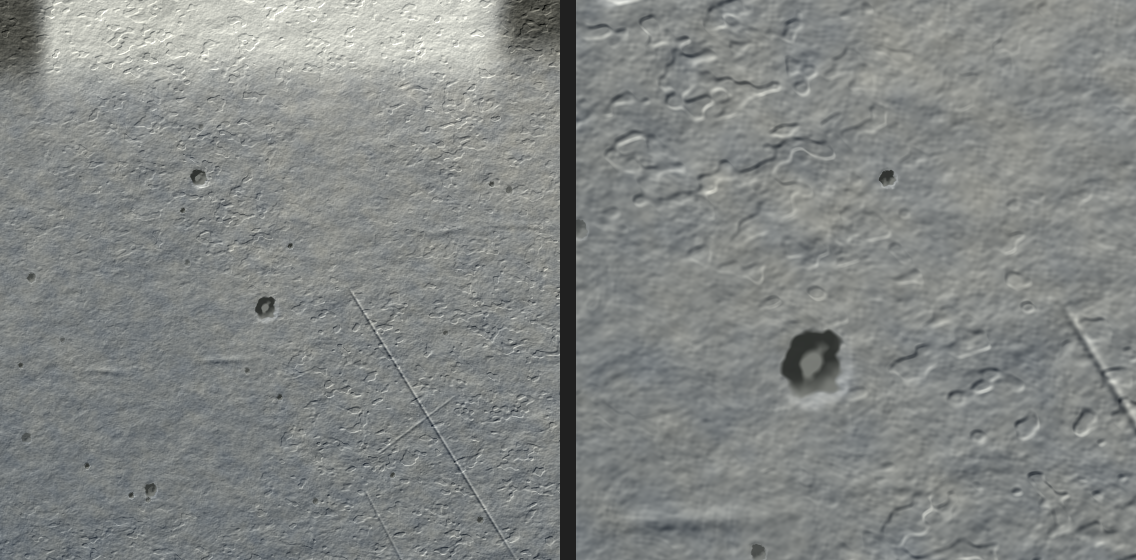
Left, the full canvas; right, a detail of the centre.
A WebGL 1 fragment shader for this texture:

```glsl
precision highp float;
// Weathered plaster wall under raking light: a grainy noise height field shaded
// by finite differences, with pits, scratches and low ridges, a sunlit strip
// along the top edge and two dark upper corners.
uniform vec2 u_resolution;

const vec3 SLATE = vec3(0.430, 0.452, 0.462);
const vec3 WARM_GREY = vec3(0.572, 0.577, 0.560);
const vec3 SUNLIT = vec3(0.785, 0.79, 0.755);
const vec3 CORNER = vec3(0.27, 0.27, 0.245);
const vec3 PIT_DARK = vec3(0.17, 0.18, 0.17);
const vec3 PIT_STONE = vec3(0.47, 0.48, 0.46);
const vec3 LIGHT_TINT = vec3(1.0, 0.98, 0.91);
const vec3 STAIN_TINT = vec3(0.055, 0.045, 0.025);
const vec2 LIGHT_DIR = vec2(-0.5, 0.866);
const float LIGHT_STEP = 0.0023;
const float RELIEF_GAIN = 0.9;
const float GRAIN = 0.055;
const float SCRATCH_WIDTH = 0.0026;
const float SCRATCH_GAIN = 0.25;
const float PIT_MIN = 0.0048;
const float PIT_MAX = 0.0195;
const int PIT_COUNT = 22;
const mat2 TURN = mat2(0.8, 0.6, -0.6, 0.8);

float hash(vec2 p) {
  return fract(sin(dot(p, vec2(127.1, 311.7))) * 43758.5453);
}

float noise(vec2 p) {
  vec2 i = floor(p), f = fract(p);
  f = f * f * (3.0 - 2.0 * f);
  return mix(mix(hash(i), hash(i + vec2(1.0, 0.0)), f.x),
             mix(hash(i + vec2(0.0, 1.0)), hash(i + 1.0), f.x), f.y);
}

// Raised trowel mark running right from start, slightly tilted and uneven
float ridge(vec2 p, vec2 start, float len, float tilt) {
  float x = p.x - start.x;
  float y = p.y - start.y - tilt * x - 0.014 * (noise(p * 18.0) - 0.5);
  float span = smoothstep(0.0, 0.06, x) * (1.0 - smoothstep(len - 0.06, len, x));
  return span * exp(-y * y / 0.00003) * smoothstep(0.1, 0.8, noise(p * 26.0 + 5.0));
}

// Surface height: fractal noise, turned per octave to hide its grid,
// with ragged chips and two ridges
float relief(vec2 p, float rough) {
  vec2 q = vec2(p.x + 0.15 * p.y, 1.4 * p.y - 0.2 * p.x);
  q += 0.008 * vec2(noise(p * 30.0), noise(p * 30.0 + 31.0));
  vec2 s = q * 20.0;
  float h = 0.0, amp = 0.46;
  for (int i = 0; i < 5; i++) {
    h += amp * noise(s);
    s = TURN * s * 2.03 + 17.3;
    amp *= 0.64;
  }
  h *= mix(0.82, 1.1, rough);
  vec2 c = TURN * q;
  float chip = 0.55 * noise(c * 48.0 + 9.0) + 0.45 * noise(TURN * c * 120.0);
  h -= 0.27 * (0.25 + 0.75 * rough) * smoothstep(0.59, 0.74, chip);
  h += 0.45 * ridge(p, vec2(0.12, 0.335), 0.36, 0.07);
  return h + 0.38 * ridge(p, vec2(0.70, 0.585), 0.40, 0.04);
}

// Incised line: lit on one flank, shadowed on the other
float scratch(vec2 p, vec2 a, vec2 b) {
  vec2 ab = b - a;
  float t = clamp(dot(p - a, ab) / dot(ab, ab), 0.0, 1.0);
  vec2 off = (p - a - t * ab) / SCRATCH_WIDTH;
  float side = dot(off, normalize(vec2(-ab.y, ab.x)));
  float taper = smoothstep(0.0, 0.06, t) * (1.0 - 0.6 * smoothstep(0.85, 1.0, t));
  return taper * (1.5 * side - 0.05) * exp(-dot(off, off));
}

// Round hole: shadow under the edge nearest the light, bright far rim
vec3 addPit(vec3 color, vec2 p, vec2 center, float radius, float depth, float px) {
  vec2 d = (p - center) / radius;
  d.x *= 1.1;
  float wobble = noise(d * 1.7 + center * 90.0) + 0.5 * noise(d * 4.0 + 20.0) - 0.75;
  float dist = length(d) + 0.4 * wobble;
  float soft = max(0.1, px / radius);
  float facing = dot(d, LIGHT_DIR);
  float hole = 1.0 - smoothstep(1.0 - soft, 1.0 + soft, dist);
  float rim = exp(-pow((dist - 1.2) / 0.22, 2.0));
  color += 0.12 * depth * rim * (0.4 - 0.8 * facing);
  vec3 inside = mix(PIT_STONE, PIT_DARK, smoothstep(-0.8, 0.2, facing + 0.6 * wobble));
  float pebble = 1.0 - smoothstep(0.3, 0.5, length(vec2(d.x - 0.4 * d.y, 0.7 * d.y)) + 0.3 * wobble);
  inside = mix(inside, PIT_STONE, pebble * smoothstep(0.009, 0.014, radius));
  return mix(color, inside, hole * depth);
}

void main() {
  vec2 p = gl_FragCoord.xy / u_resolution;
  float px = 1.0 / min(u_resolution.x, u_resolution.y);

  // Broad tone, cool below left and warm above right, with small stains
  float mottle = noise(p * 4.0 + 3.0) + 0.5 * noise(p * 11.0) - 0.75;
  float tone = 0.03 + 0.74 * p.y + 0.28 * p.x + 0.2 * mottle;
  vec3 color = mix(SLATE, WARM_GREY, clamp(tone, 0.0, 1.0));
  float stain = noise(TURN * p * vec2(32.0, 46.0)) + 0.6 * noise(TURN * p * 90.0) - 0.8;
  color += STAIN_TINT * stain;

  // Sunlit strip with a soft lower edge and a faint halo
  float edgeY = p.y + 0.03 * (noise(p * vec2(9.0, 5.0)) - 0.5);
  float across = smoothstep(0.05, 0.10, p.x) * (1.0 - smoothstep(0.84, 0.925, p.x));
  float sun = across * smoothstep(0.815, 0.925, edgeY);
  color += 0.05 * across * smoothstep(0.70, 0.86, p.y);
  color = mix(color, SUNLIT + 0.1 * mottle, sun);

  // Dark upper corners
  float leftShade = (1.0 - smoothstep(0.045, 0.1, p.x)) * smoothstep(0.81, 0.93, p.y);
  float rightShade = smoothstep(0.875, 0.93, p.x) * smoothstep(0.85, 0.97, p.y);
  color = mix(color, CORNER, 0.9 * max(leftShade, rightShade));

  // Raking light over the relief, plus fine grain
  float rough = smoothstep(0.3, 0.85, 0.7 * noise(p * 5.0 + 7.0) + 0.4 * p.x + 0.3 * sun);
  float slope = relief(p, rough) - relief(p + LIGHT_DIR * LIGHT_STEP, rough);
  float grain = noise(TURN * p * 290.0) - 0.5;
  color += LIGHT_TINT * (RELIEF_GAIN * slope * (1.0 + 0.2 * sun) + GRAIN * grain);

  // Pits: a few large ones, then many small
  for (int i = 0; i < PIT_COUNT; i++) {
    float n = float(i);
    vec2 jitter = vec2(hash(vec2(n, 1.0)), hash(vec2(n, 2.0))) - 0.5;
    vec2 spot = fract(vec2(0.475, 0.62) + n * vec2(0.8794, 0.2361) + 0.25 * step(1.5, n) * jitter);
    vec2 center = vec2(spot.x, 0.04 + 0.8 * pow(spot.y, 1.4));
    float radius = mix(PIT_MIN, PIT_MAX, exp(-0.42 * n));
    float depth = n < 2.0 ? 0.95 : mix(0.4, 1.0, hash(vec2(n, 3.0)));
    color = addPit(color, p, center, radius, depth, px);
  }

  // Long scratch, its crossing stroke and a faint third
  float lines = scratch(p, vec2(0.617, 0.495), vec2(0.928, -0.01));
  lines += 0.9 * scratch(p, vec2(0.672, 0.187), vec2(0.815, 0.294));
  lines += 0.5 * scratch(p, vec2(0.650, 0.128), vec2(0.722, -0.01));
  color += SCRATCH_GAIN * lines * LIGHT_TINT;

  gl_FragColor = vec4(clamp(color, 0.0, 1.0), 1.0);
}
```
